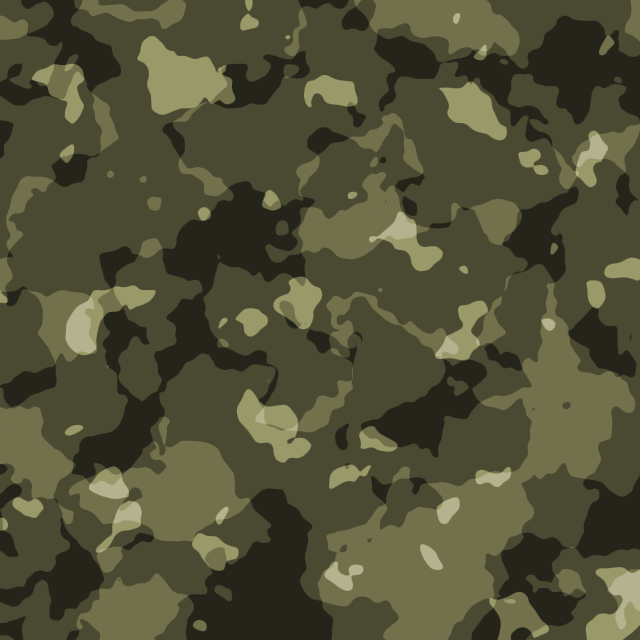
A WebGL 2 fragment shader for this pattern:

```glsl
#version 300 es
precision highp float;

#define PATCH_SCALE 5.2    // cells per canvas of the two broad layers
#define ACCENT_SCALE 8.6   // cells per canvas of the small light layer
#define PATCH_CUT 0.005    // noise level where broad patches begin
#define ACCENT_CUT 0.342   // noise level where light spots begin
#define ROUGHNESS 0.5      // strength of each finer octave
#define WARP 0.016         // bending of the outlines

uniform vec2 u_resolution;
out vec4 fragColor;

const vec3 PALETTE[5] = vec3[5](
    vec3(0.14, 0.14, 0.10),   // near black
    vec3(0.29, 0.29, 0.20),   // dark olive
    vec3(0.45, 0.44, 0.30),   // khaki
    vec3(0.60, 0.60, 0.41),   // light olive
    vec3(0.71, 0.70, 0.56));  // pale sand

const mat2 OCTAVE_TURN = mat2(0.8, 0.6, -0.6, 0.8);

// Random unit gradient of a lattice point
vec2 gradientAt(ivec2 cell, int seed) {
    uint h = uint(cell.x) * 1597334677u ^ uint(cell.y) * 3812015801u
           ^ uint(seed) * 2654435769u;
    h = (h ^ (h >> 16)) * 2146121005u;
    h = (h ^ (h >> 15)) * 2221713035u;
    h ^= h >> 16;
    float angle = float(h & 65535u) / 65536.0 * 6.28319;
    return vec2(cos(angle), sin(angle));
}

float gradientNoise(vec2 p, int seed) {
    vec2 base = floor(p);
    vec2 f = p - base;
    ivec2 cell = ivec2(base);
    vec2 fade = f * f * f * (f * (f * 6.0 - 15.0) + 10.0);
    float a = dot(gradientAt(cell, seed), f);
    float b = dot(gradientAt(cell + ivec2(1, 0), seed), f - vec2(1, 0));
    float c = dot(gradientAt(cell + ivec2(0, 1), seed), f - vec2(0, 1));
    float d = dot(gradientAt(cell + ivec2(1, 1), seed), f - vec2(1, 1));
    return mix(mix(a, b, fade.x), mix(c, d, fade.x), fade.y);
}

float fractalNoise(vec2 p, int octaves, int seed) {
    float sum = 0.0;
    float amplitude = 1.0;
    for (int i = 0; i < octaves; i++) {
        sum += amplitude * gradientNoise(p, seed + i);
        p = OCTAVE_TURN * p * 2.0 + 7.3;
        amplitude *= ROUGHNESS;
    }
    return sum;
}

// Coverage of one layer, with an edge about one pixel wide
float blotches(vec2 uv, float scale, float cut, int octaves, int seed) {
    vec2 bend = vec2(gradientNoise(uv * 13.0, seed + 50),
                     gradientNoise(uv * 13.0, seed + 60));
    vec2 p = OCTAVE_TURN * (uv + WARP * bend) * scale + float(seed) * 0.37;
    float field = fractalNoise(p, octaves, seed) - cut;
    return clamp(0.5 + field / max(fwidth(field), 1e-5), 0.0, 1.0);
}

void main() {
    vec2 uv = gl_FragCoord.xy / min(u_resolution.x, u_resolution.y);

    // Overlapping layers add up to a tone step in the palette
    float tone = blotches(uv, PATCH_SCALE, PATCH_CUT, 4, 100)
               + blotches(uv, PATCH_SCALE, PATCH_CUT, 4, 300)
               + 2.0 * blotches(uv, ACCENT_SCALE, ACCENT_CUT, 3, 500);

    vec3 color = PALETTE[0];
    for (int i = 1; i < 5; i++) {
        color = mix(color, PALETTE[i], clamp(tone - float(i - 1), 0.0, 1.0));
    }
    fragColor = vec4(color, 1.0);
}
```
